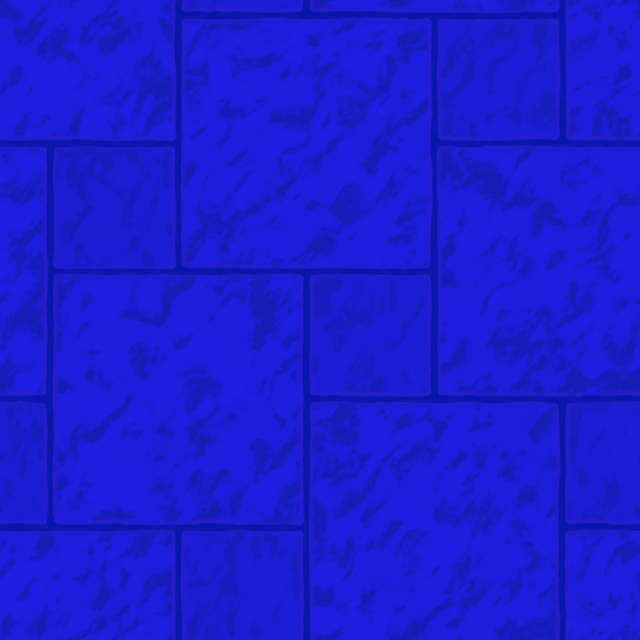
This texture map is drawn by a Shadertoy shader. Its source:

```glsl
// Blue stone paving in a pinwheel layout: 2x2 slabs and 1x1 slabs on a 5x5 cell grid.
// Each cell finds its slab from a modular lattice rule; a rounded box distance gives
// the joints and rims, and stretched fractal noise gives every slab its own wear.

const float CELLS = 5.0;
const vec2 GRID_OFFSET = vec2(0.394, 0.12);
const float JOINT_HALF_WIDTH = 0.024;
const float CORNER_RADIUS = 0.035;

const vec3 JOINT_COLOUR = vec3(0.035, 0.09, 0.67);
const vec3 RIM_COLOUR = vec3(0.15, 0.11, 0.80);
const vec3 STONE_COLOUR = vec3(0.12, 0.11, 0.885);
const vec3 STAIN_COLOUR = vec3(0.09, 0.11, 0.68);

float hash(vec2 p) {
    vec3 q = fract(p.xyx * 0.1031);
    q += dot(q, q.yzx + 33.33);
    return fract((q.x + q.y) * q.z);
}

float noise(vec2 p) {
    vec2 cell = floor(p), f = fract(p);
    f = f * f * (3.0 - 2.0 * f);
    float low = mix(hash(cell), hash(cell + vec2(1, 0)), f.x);
    float high = mix(hash(cell + vec2(0, 1)), hash(cell + vec2(1, 1)), f.x);
    return mix(low, high, f.y);
}

mat2 rotation(float angle) {
    float c = cos(angle), s = sin(angle);
    return mat2(c, s, -s, c);
}

float fbm(vec2 p) {
    float sum = 0.0, amplitude = 0.5;
    for (int octave = 0; octave < 5; octave++) {
        sum += amplitude * noise(p);
        p = rotation(0.6) * p * 2.03 + 17.3;
        amplitude *= 0.5;
    }
    return sum / 0.96875;
}

float roundedBox(vec2 p, vec2 halfSize, float radius) {
    vec2 q = abs(p) - halfSize + radius;
    return length(max(q, 0.0)) + min(max(q.x, q.y), 0.0) - radius;
}

// Slab holding point p: xy = its first corner, z = its side length in cells.
vec3 findSlab(vec2 p) {
    vec2 cell = floor(p);
    float k = mod(cell.x - 1.0 - 2.0 * cell.y, 5.0);
    if (abs(k - 2.0) < 0.5) return vec3(cell, 1.0);
    vec2 corner = vec2(k > 3.5 || abs(k - 1.0) < 0.5, k > 2.5);
    return vec3(cell - corner, 2.0);
}

// Stain strength: small streaks broken up by fine pits, denser near the rim.
float stains(vec2 p, float angle, float depth) {
    vec2 warp = vec2(noise(p * 4.0), noise(p * 4.0 + 31.7)) - 0.5;
    vec2 streak = rotation(angle) * (p + 0.16 * warp);
    float patches = fbm(streak * vec2(6.0, 11.0));
    float pits = fbm(p * 30.0);
    float rimBoost = 0.07 * exp(-depth * 5.0);
    float broad = smoothstep(0.46, 0.76, patches + rimBoost);
    float broken = smoothstep(0.55, 0.74, patches + rimBoost + 0.4 * (pits - 0.5));
    return 0.36 * broad + 0.40 * broken;
}

vec3 stone(vec2 p, float size, float seed, float depth) {
    float isSmall = step(size, 1.5);
    float angle = mix(0.35, 1.0, seed) + isSmall * 0.5;
    float wear = stains(p, angle, depth) * mix(1.0, 0.65, isSmall);
    float cloud = fbm(p * 3.5 + 9.1) - 0.5;
    float grain = fbm(p * 32.0 + 5.7) - 0.5;
    float shade = 0.07 + 0.19 * isSmall + 0.04 * (seed - 0.5);
    shade += wear + 0.2 * cloud + 0.22 * grain;
    return mix(STONE_COLOUR, STAIN_COLOUR, clamp(shade, 0.0, 1.0));
}

void mainImage(out vec4 fragColor, in vec2 fragCoord) {
    vec2 uv = fragCoord / iResolution.y;
    vec2 p = vec2(uv.x, 1.0 - uv.y) * CELLS - GRID_OFFSET;
    float pixel = CELLS / iResolution.y;

    // Slab identity wraps with the grid, so opposite canvas edges join.
    vec3 slab = findSlab(p);
    vec2 id = mod(slab.xy, CELLS);
    float seed = hash(id + 3.7);
    vec2 local = p - slab.xy;
    vec2 surface = local + id * 13.0 + 40.0;

    // Slightly uneven outline
    float halfSide = 0.5 * slab.z;
    float edge = roundedBox(local - halfSide, vec2(halfSide - JOINT_HALF_WIDTH), CORNER_RADIUS);
    edge += 0.016 * (noise(surface * 4.0) - 0.5) + 0.008 * (noise(surface * 17.0) - 0.5);
    float depth = max(-edge, 0.0);

    // Stone face, worn rim, then joint
    vec3 colour = stone(surface, slab.z, seed, depth);
    float rim = 1.0 - smoothstep(0.012, 0.05, depth);
    colour = mix(colour, RIM_COLOUR, rim * (0.55 + 0.4 * noise(surface * 9.0)));
    vec3 joint = JOINT_COLOUR + vec3(0.0, 0.0, 0.05) * (fbm(p * 12.0 + 60.0) - 0.5);
    float soft = max(0.01, pixel);
    colour = mix(colour, joint, smoothstep(-soft, soft, edge));

    fragColor = vec4(colour, 1.0);
}
```
